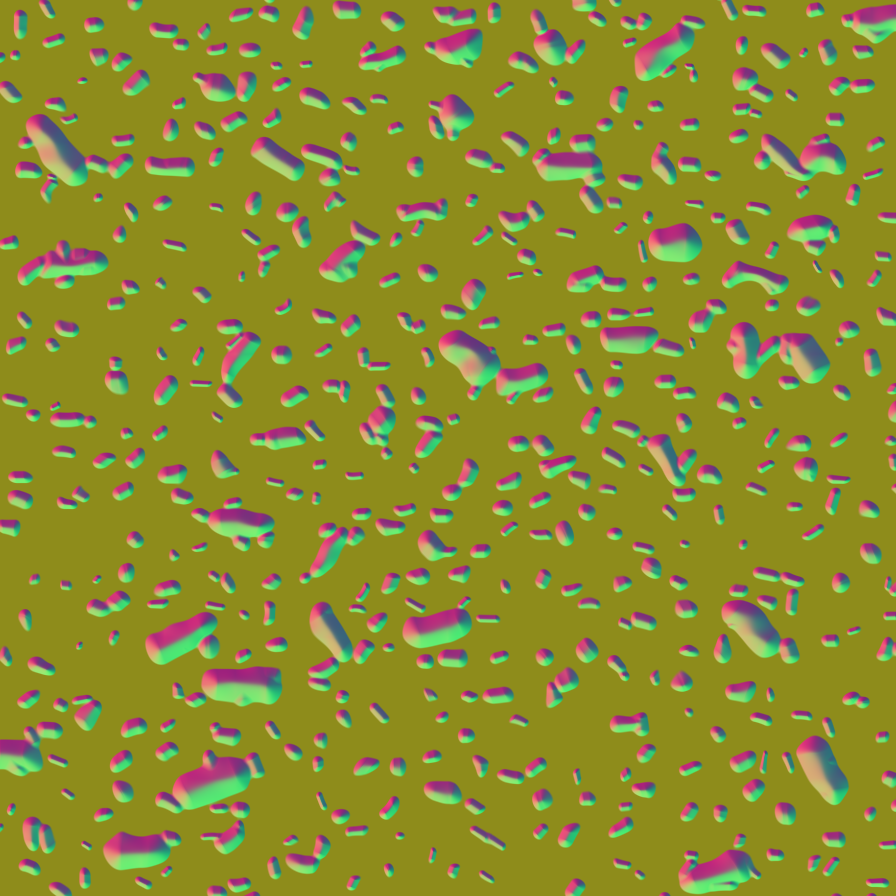
Give the GLSL for this texture map, as a three.js fragment shader.

```glsl
varying vec2 vUv;

#define SMALL_CELLS 24.0
#define LARGE_CELLS 9.0
#define SMALL_RADIUS vec2(0.0042, 0.0112)
#define LARGE_RADIUS vec2(0.010, 0.021)
#define SMALL_STRETCH 0.008
#define LARGE_STRETCH 0.030
#define WARP_SCALE 38.0
#define WARP_AMOUNT 0.011
#define MERGE 0.004
#define ROUNDNESS 0.4
#define EDGE 0.0011
#define FLAT_COLOR vec3(0.555, 0.55, 0.105)

float hash(vec2 p) {
  return fract(sin(dot(p, vec2(127.1, 311.7))) * 43758.55);
}

vec2 hash2(vec2 p) {
  return vec2(hash(p), hash(p + 57.3));
}

vec2 noise2(vec2 p) {
  vec2 i = floor(p);
  vec2 f = fract(p);
  f = f * f * (3.0 - 2.0 * f);
  return mix(mix(hash2(i), hash2(i + vec2(1.0, 0.0)), f.x),
             mix(hash2(i + vec2(0.0, 1.0)), hash2(i + 1.0), f.x), f.y);
}

float smoothMin(float a, float b) {
  float h = max(MERGE - abs(a - b), 0.0) / MERGE;
  return min(a, b) - 0.25 * h * h * MERGE;
}

// Capsule with a rounded crest, centred on the origin
float grain(vec2 p, float angle, float halfLength, float radius) {
  vec2 axis = vec2(cos(angle), sin(angle));
  float along = dot(p, axis);
  vec2 q = p - axis * clamp(along, -halfLength, halfLength);
  float crest = ROUNDNESS * radius;
  return sqrt(dot(q, q) + crest * crest) - radius;
}

// Jittered grains, one per cell; sparse layers gather in clusters
float layer(vec2 p, float cells, vec2 radii, float stretch, float share) {
  vec2 base = floor(p * cells);
  float d = 1.0;
  for (int y = -1; y <= 1; y++) {
    for (int x = -1; x <= 1; x++) {
      vec2 id = base + vec2(float(x), float(y));
      vec2 seed = id + cells * 3.0;
      float cluster = smoothstep(0.35, 0.7, noise2(id / cells * 3.6 + 4.0).x);
      if (hash(seed + 8.7) > mix(share, 1.0, cluster)) continue;
      vec2 center = (id + 0.5 + 0.8 * (hash2(seed) - 0.5)) / cells;
      float turn = 2.0 * hash(seed + 21.4) - 1.0;
      float size = hash(seed + 33.9);
      float halfLength = stretch * hash(seed + 45.2);
      float radius = mix(radii.x, radii.y, size);
      d = smoothMin(d, grain(p - center, 1.57 * turn * abs(turn), halfLength, radius));
    }
  }
  return d;
}

// Signed field of all grains, negative inside
float field(vec2 p) {
  p += WARP_AMOUNT * (noise2(p * WARP_SCALE) - 0.5);
  float small = layer(p, SMALL_CELLS, SMALL_RADIUS, SMALL_STRETCH, 0.9);
  float large = layer(p, LARGE_CELLS, LARGE_RADIUS, LARGE_STRETCH, 0.2);
  return smoothMin(small, large);
}

// Slope direction to colour
vec3 slopeColor(vec2 g) {
  return clamp(vec3(0.54 - 0.41 * g.x + 0.07 * g.y,
                    0.54 + 0.05 * g.x - 0.40 * g.y,
                    0.47 + 0.02 * g.y), 0.0, 1.0);
}

void main() {
  float d = field(vUv);
  vec2 e = vec2(0.001, 0.0);
  vec2 slope = vec2(field(vUv + e.xy) - d, field(vUv + e.yx) - d) / e.x;
  slope *= inversesqrt(0.8 * dot(slope, slope) + 0.2);

  float mask = 1.0 - smoothstep(-EDGE, EDGE, d);
  gl_FragColor = vec4(mix(FLAT_COLOR, slopeColor(slope), mask), 1.0);
}
```
